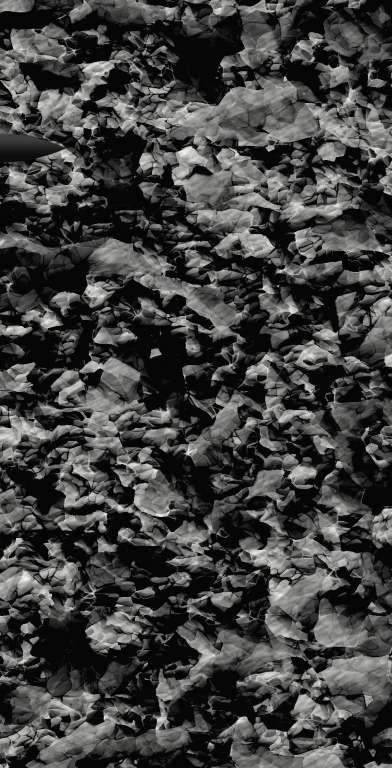
A WebGL 2 fragment shader for this texture:

```glsl
#version 300 es
precision highp float;

uniform vec2 u_resolution;
out vec4 fragColor;

const float TAU = 6.2831853;

vec2 hash2(vec2 p) {
  vec3 q = fract(p.xyx * vec3(0.1031, 0.1030, 0.0973));
  q += dot(q, q.yzx + 33.33);
  return fract((q.xx + q.yz) * q.zy);
}

vec2 direction(float turn) {
  return vec2(cos(TAU * turn), sin(TAU * turn));
}

float cornerSlope(vec2 corner, vec2 offset) {
  return dot(direction(hash2(corner).x), offset);
}

float gradientNoise(vec2 p) {
  vec2 i = floor(p), f = p - i;
  vec2 u = f * f * f * (f * (f * 6.0 - 15.0) + 10.0);
  vec2 e = vec2(1.0, 0.0);
  float low = mix(cornerSlope(i, f), cornerSlope(i + e, f - e), u.x);
  float high = mix(cornerSlope(i + e.yx, f - e.yx), cornerSlope(i + 1.0, f - 1.0), u.x);
  return mix(low, high, u.y);
}

// Straight-edged shards, each folded along its own axis:
// x = tilt to the light, y = edge distance, z = random trait
vec3 shards(vec2 p, float seed) {
  vec2 cell = floor(p);
  float nearest = 9.0, second = 9.0, tilt = 0.0, kind = 0.0;
  for (int y = -1; y <= 1; y++) {
    for (int x = -1; x <= 1; x++) {
      vec2 id = cell + vec2(x, y);
      vec2 trait = hash2(id + seed + 71.7);
      vec2 d = p - id - 0.1 - 0.8 * hash2(id + seed);
      vec2 axis = direction(0.42 * (trait.x - 0.5));
      vec2 local = vec2(dot(d, axis), dot(d, vec2(-axis.y, axis.x)));
      float dist = dot(abs(local), vec2(0.6, 1.15));
      if (dist < nearest) {
        second = nearest;
        nearest = dist;
        float fold = smoothstep(-0.03, 0.03, local.y + 0.15 * local.x) - 0.5;
        float side = trait.x > 0.4 ? 1.0 : -1.0;
        tilt = 2.0 * trait.y - 1.0 + side * (0.6 * fold + 0.8 * local.y) + 0.5 * local.x;
        kind = fract(trait.x * 17.0 + trait.y * 5.0);
      } else {
        second = min(second, dist);
      }
    }
  }
  return vec3(tilt, second - nearest, kind);
}

float line(float distance, float width) {
  return 1.0 - smoothstep(0.0, width, distance);
}

// Reflected light: a black floor with a soft shoulder in the highlights
float foilTone(float light) {
  return 0.022 + 0.9 * (1.0 - exp(-0.45 * max(light + 0.5, 0.0)));
}

float crumpledFoil(vec2 p) {
  // Slightly bent outlines
  vec2 q = p + 0.007 * vec2(gradientNoise(p * 14.0), gradientNoise(p * 14.0 + 40.0));
  q += 0.004 * vec2(gradientNoise(p * 45.0 + 9.0), gradientNoise(p * 45.0 + 87.0));
  q *= vec2(0.88, 1.08);

  // Three sizes of fold; some sheets stay whole, the others break up
  vec3 big = shards(q * 19.0, 3.0);
  vec3 mid = shards(q * 35.0 + 0.4, 131.0);
  vec3 fine = shards(q * 76.0 + 0.7, 277.0);
  float openness = 0.2 + 0.5 * abs(p.y - 0.55);
  float whole = 1.0 - smoothstep(openness - 0.02, openness + 0.02, big.z);
  float broken = mix(1.1, 0.3, whole);
  float splinters = broken * mix(0.4, 1.0, smoothstep(0.33, 0.37, mid.z));
  float light = mix(0.42, 0.85, whole) * big.x + broken * mid.x + 0.85 * splinters * fine.x;

  // Faint swells and a brighter ledge near the top
  light += 0.5 * gradientNoise(p * vec2(5.0, 10.0) + 20.0);
  light += 0.35 * exp(-pow((p.y - 0.82) / 0.06, 2.0));

  // Creases: partly glinting rims, mostly dark gaps
  float glint = 4.0 * gradientNoise(p * 38.0 + 61.0) - 0.25;
  light += glint * (0.6 * line(big.y, 0.08) + broken * line(mid.y, 0.12));
  light += splinters * 0.8 * glint * line(fine.y, 0.2);
  light -= 0.35 * line(abs(gradientNoise(q * 42.0 + 11.0)), 0.05);

  // Drawn-out wrinkles on the lit sheets
  vec2 grain = vec2(p.x + 0.5 * p.y, p.y - 0.5 * p.x) * vec2(60.0, 190.0);
  float tone = foilTone((light + 0.1) / 0.87);
  return tone * (1.0 + 0.32 * gradientNoise(grain));
}

// Smooth tapered bulge entering from the left side
float bulge(vec2 p, float base, float reach) {
  float along = p.x / reach;
  float edge = abs(p.y) - 0.018 * (1.0 - along * along);
  float shade = 0.05 + 0.2 * smoothstep(-0.012, 0.016, p.y);
  return mix(base, shade, line(edge, 0.0015));
}

void main() {
  float tone = 0.0;
  for (int i = 0; i < 4; i++) {
    vec2 shift = vec2(i % 2, i / 2) * 0.5 - 0.25;
    vec2 p = (gl_FragCoord.xy + shift) / u_resolution.y;
    tone += 0.25 * bulge(p - vec2(0.0, 0.807), crumpledFoil(p), 0.085);
  }
  fragColor = vec4(tone * vec3(1.0, 1.0, 0.985), 1.0);
}
```
